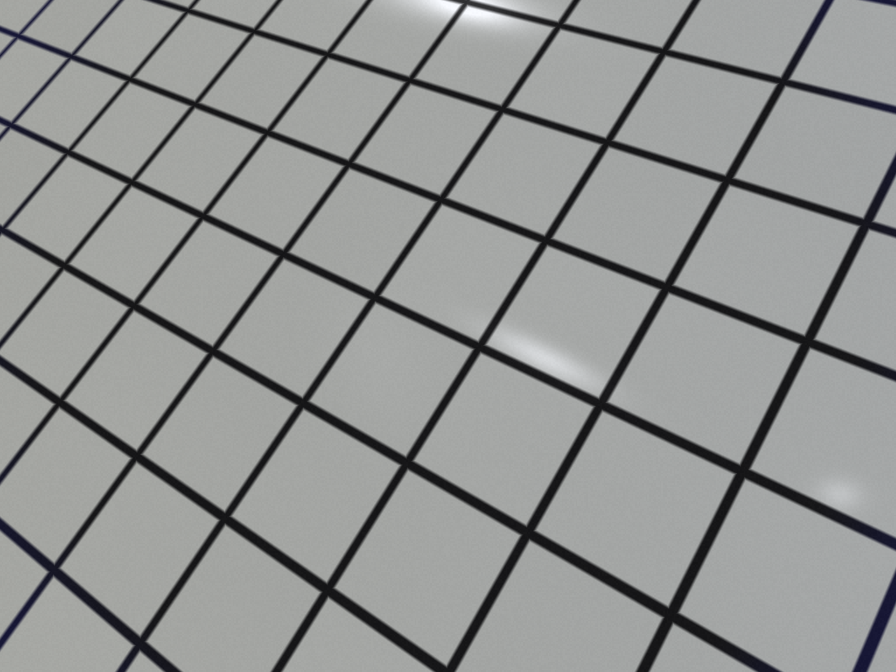
Give the GLSL for this pattern, as a Shadertoy shader.

```glsl
// Pale glossy square tiles with dark joints, seen obliquely under soft lamp reflections.

// Plane of the floor: numerators and shared denominator of the perspective map.
const vec3 COLUMN_AXIS = vec3(1.0, -0.625, -0.0857);
const vec3 ROW_AXIS    = vec3(-0.4788, -1.0111, 0.0086);
const vec3 DEPTH_AXIS  = vec3(0.0525, -0.089, 0.319);

// Joint widths are fractions of a tile; softness is a fraction of canvas width.
const vec2  JOINT_WIDTH   = vec2(0.064, 0.069);
const float EDGE_SOFTNESS = 0.0024;

const vec3 TILE_COLOR   = vec3(0.642, 0.650, 0.642);
const vec3 JOINT_COLOR  = vec3(0.085, 0.085, 0.092);
const vec3 FRINGE_COLOR = vec3(0.09, 0.09, 0.25);
const vec3 LAMP_COLOR   = vec3(0.97, 0.98, 1.0);

const float TILE_VARIATION = 0.010;
const float GRAIN_AMOUNT   = 0.016;
const float GRAIN_CELLS    = 512.0;

float hash(vec2 p) {
    vec3 q = fract(vec3(p.xyx) * 0.1031);
    q += dot(q, q.yzx + 33.33);
    return fract((q.x + q.y) * q.z);
}

// Slow uneven shading from layered sines.
float mottle(vec2 p) {
    float sum = 0.0;
    float weight = 0.5;
    for (int i = 0; i < 3; i++) {
        sum += weight * sin(p.x * 2.3 + 1.7 * sin(p.y * 1.9 + float(i)));
        p = mat2(0.8, 0.6, -0.6, 0.8) * p * 1.8;
        weight *= 0.5;
    }
    return sum;
}

// Soft elliptical reflection, turned by an angle.
float glow(vec2 p, vec2 center, vec2 radius, float angle) {
    float c = cos(angle);
    float s = sin(angle);
    vec2 q = mat2(c, -s, s, c) * (p - center) / radius;
    return exp(-dot(q, q));
}

vec2 floorCoords(vec2 p) {
    vec3 h = vec3(p, 1.0);
    return vec2(dot(h, COLUMN_AXIS), dot(h, ROW_AXIS)) / dot(h, DEPTH_AXIS);
}

// Coverage of the joints between tiles.
float joints(vec2 grid) {
    vec2 toLine = abs(fract(grid + 0.5) - 0.5);
    vec2 pixel = sqrt(dFdx(grid) * dFdx(grid) + dFdy(grid) * dFdy(grid));
    vec2 soft = pixel * max(0.8, EDGE_SOFTNESS * iResolution.x);
    vec2 cover = 1.0 - smoothstep(-soft, soft, toLine - 0.5 * JOINT_WIDTH);
    return max(cover.x, cover.y);
}

void mainImage(out vec4 fragColor, in vec2 fragCoord) {
    vec2 p = (2.0 * fragCoord - iResolution.xy) / iResolution.x;
    vec2 grid = floorCoords(p);
    float joint = joints(grid);

    // Glaze: slight tile differences, warmer toward the left.
    vec3 tile = TILE_COLOR;
    tile += TILE_VARIATION * (hash(floor(grid) + 40.0) - 0.5);
    tile += 0.006 * mottle(p * 1.5);
    tile += vec3(-0.003, -0.001, 0.007) * p.x;

    // Joints pick up a blue fringe toward the rim of the view.
    float rim = smoothstep(0.88, 1.2, length(p));
    vec3 joined = mix(JOINT_COLOR, FRINGE_COLOR, 0.75 * rim);

    // Lamp reflections: top streak with its core, central streak, small spot, haze.
    float lamp = 0.75 * glow(p, vec2(0.02, 0.745), vec2(0.17, 0.045), -0.20);
    lamp += 0.55 * glow(p, vec2(0.05, 0.735), vec2(0.09, 0.030), -0.25);
    lamp += 0.58 * glow(p, vec2(0.215, -0.050), vec2(0.135, 0.030), -0.46);
    lamp += 0.32 * glow(p, vec2(0.875, -0.354), vec2(0.050, 0.034), -0.15);
    lamp += 0.05 * glow(p, vec2(-0.16, -0.06), vec2(0.12, 0.16), 0.5);
    lamp = min(lamp, 1.0);

    tile = mix(tile, LAMP_COLOR, lamp);
    joined = mix(joined, LAMP_COLOR, 0.12 * lamp);
    vec3 color = mix(tile, joined, joint);

    // Fine grain.
    vec2 grainCell = floor(fragCoord / iResolution.x * GRAIN_CELLS);
    color += GRAIN_AMOUNT * (hash(grainCell) - 0.5);

    fragColor = vec4(clamp(color, 0.0, 1.0), 1.0);
}
```
